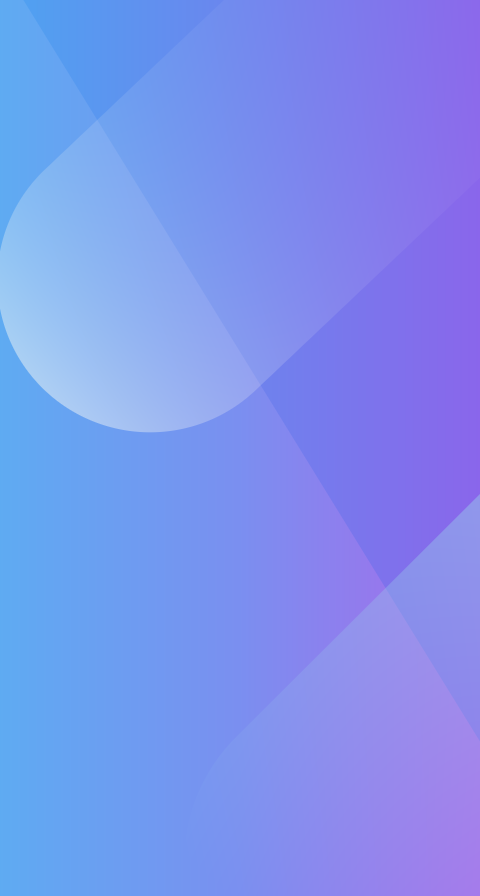
This background is drawn by a Shadertoy shader. Its source:

```glsl
// Blue to violet backdrop with a tinted diagonal half and two translucent capsules.
// Each capsule is a distance to a ray from its round end; its opacity varies
// along the ray. Lengths are in canvas heights, with the origin at lower left.

// Signed distance to an endless capsule that starts at the origin.
float rayCapsule(vec2 p, vec2 axis, float radius) {
    return length(p - axis * max(dot(p, axis), 0.0)) - radius;
}

// Antialiased coverage: 1 inside, 0 outside.
float cover(float dist) {
    return clamp(0.5 - dist * iResolution.y, 0.0, 1.0);
}

void mainImage(out vec4 fragColor, in vec2 fragCoord) {
    vec2 uv = fragCoord / iResolution.xy;
    vec2 p = uv * vec2(0.534, 1.0);

    // Horizontal gradient of the backdrop
    vec3 color = mix(vec3(0.305, 0.64, 0.945), vec3(0.54, 0.40, 0.92), uv.x);

    // Paler, pinker half below the falling diagonal
    vec3 tinted = mix(vec3(0.37, 0.67, 0.95), vec3(0.48, 0.56, 0.94), min(uv.x * 2.0, 1.0));
    tinted = mix(tinted, vec3(0.66, 0.41, 0.92), max(uv.x * 2.0 - 1.0, 0.0));
    float diagonal = dot(p - vec2(0.026, 1.0), vec2(0.852, 0.523));
    color = mix(color, tinted, cover(diagonal));

    // Upper capsule: bright round end, fading toward the upper right
    vec2 axis = vec2(0.725, 0.689);
    vec2 q = p - vec2(0.167, 0.6875);
    float glow = 0.2 * exp(-dot(q, axis) / 0.19);
    color = mix(color, vec3(0.98, 0.98, 0.96), glow * cover(rayCapsule(q, axis, 0.170)));

    // Lower capsule: faint round end, denser toward the upper right
    axis = vec2(sqrt(0.5));
    q = p - vec2(0.400, 0.039);
    float veil = clamp(0.13 + dot(q, axis), 0.0, 0.5);
    color = mix(color, vec3(0.59, 0.78, 0.92), veil * cover(rayCapsule(q, axis, 0.195)));

    fragColor = vec4(color, 1.0);
}
```
